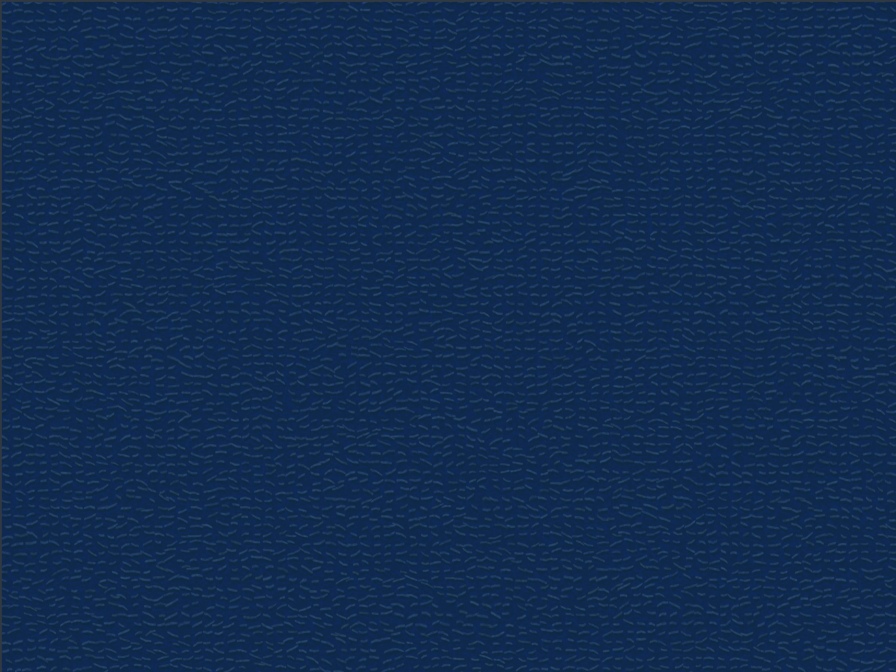
Give the GLSL for this texture, as a Shadertoy shader.

```glsl
// Dark blue woven cloth with short, slanted, lighter threads in dense loose rows.

// Lengths are fractions of the canvas height.
const vec2 CELL = vec2(0.0178, 0.0132);      // spacing of the threads
const float THREAD_RADIUS = 0.0016;
const float HALF_LENGTH_MIN = 0.0028;
const float HALF_LENGTH_MAX = 0.0080;
const float MAX_SLOPE = 0.50;
const float MAX_BEND = 0.30;
const vec2 SHADOW_SHIFT = vec2(0.0014, -0.0040);
const float PATCH_SIZE = 0.060;              // areas of calm or wavy weave
const float GRAIN_SIZE = 0.0028;
const float GRAIN_DEPTH = 0.07;
const float EDGE_WIDTH = 0.0026;

const vec3 BASE_BLUE = vec3(0.058, 0.160, 0.300);
const vec3 DEEP_BLUE = vec3(0.060, 0.163, 0.335);
const vec3 SHADOW_TEAL = vec3(0.052, 0.160, 0.262);
const vec3 THREAD_BLUE = vec3(0.154, 0.268, 0.400);
const vec3 THREAD_GREY = vec3(0.142, 0.250, 0.335);
const vec3 EDGE_GREY = vec3(0.190, 0.220, 0.260);

// Sine-free hashes.
float hash12(vec2 p) {
    vec3 q = fract(p.xyx * 0.1031);
    q += dot(q, q.yzx + 33.33);
    return fract((q.x + q.y) * q.z);
}

vec2 hash22(vec2 p) {
    return vec2(hash12(p + 17.3), hash12(p + 91.7));
}

float valueNoise(vec2 p) {
    vec2 i = floor(p);
    vec2 f = fract(p);
    f = f * f * (3.0 - 2.0 * f);
    float low = mix(hash12(i), hash12(i + vec2(1.0, 0.0)), f.x);
    float high = mix(hash12(i + vec2(0.0, 1.0)), hash12(i + 1.0), f.x);
    return mix(low, high, f.y);
}

// Coverage of one bent thread centred on the origin.
float threadMask(vec2 p, float halfLength, float slope, float bend, float radius, float blur) {
    p.y -= slope * p.x + bend * (abs(p.x) - 0.5 * halfLength);
    float d = length(vec2(max(abs(p.x) - halfLength, 0.0), p.y)) - radius;
    return 1.0 - smoothstep(-blur, blur, d);
}

void mainImage(out vec4 fragColor, in vec2 fragCoord) {
    vec2 uv = fragCoord / iResolution.y;
    float pixel = 1.0 / iResolution.y;
    float blur = max(0.7 * pixel, 0.0013);

    // Slight sway of rows and columns.
    vec2 sway = vec2(valueNoise(uv * 18.0), valueNoise(uv * 18.0 + 40.0)) - 0.5;
    vec2 cloth = uv + sway * CELL * 0.6;
    vec2 home = floor(cloth / CELL);

    // Threads and their shadows from the neighbouring cells.
    float light = 0.0;
    float shade = 0.0;
    float greyness = 0.0;
    for (int y = -1; y <= 1; y++) {
        for (int x = -1; x <= 1; x++) {
            vec2 id = home + vec2(x, y);
            vec2 spread = hash22(id);
            vec2 shape = hash22(id + 211.0);
            float wavy = smoothstep(0.25, 0.75, valueNoise(id * CELL / PATCH_SIZE));
            vec2 jitter = (spread - 0.5) * mix(0.30, 0.50, wavy);
            vec2 p = cloth - (id + 0.5 + jitter) * CELL;

            float halfLength = mix(HALF_LENGTH_MIN, HALF_LENGTH_MAX, shape.x * mix(0.8, 1.0, wavy));
            float slope = (shape.y * 2.0 - 1.0) * MAX_SLOPE;
            float bend = (hash12(id + 57.0) * 2.0 - 1.0) * MAX_BEND;
            float strength = mix(0.65, 1.0, hash12(id + 133.0));

            float thread = strength * threadMask(p, halfLength, slope, bend, THREAD_RADIUS, blur);
            greyness = mix(greyness, step(0.88, spread.x), step(light, thread));
            light = max(light, thread);
            shade = max(shade, threadMask(p - SHADOW_SHIFT, halfLength * 0.8, slope, bend,
                                          THREAD_RADIUS * 1.1, blur));
        }
    }

    // Ground cloth with fine grain.
    float grain = valueNoise(uv / GRAIN_SIZE);
    float tone = valueNoise(uv / (GRAIN_SIZE * vec2(1.8, 1.1)) + 70.0);
    vec3 color = mix(BASE_BLUE, DEEP_BLUE, smoothstep(0.45, 0.70, tone));
    color = mix(color, SHADOW_TEAL, shade);
    vec3 threadColor = mix(THREAD_BLUE, THREAD_GREY, greyness * 0.8);
    color = mix(color, threadColor, light * mix(0.65, 1.1, grain));
    color *= 1.0 + (grain - 0.5) * GRAIN_DEPTH;

    // Thin grey line along the left and top edges.
    float edge = min(uv.x, 1.0 - uv.y);
    color = mix(EDGE_GREY, color, smoothstep(EDGE_WIDTH - 0.5 * pixel, EDGE_WIDTH + 0.5 * pixel, edge));

    fragColor = vec4(color, 1.0);
}
```
